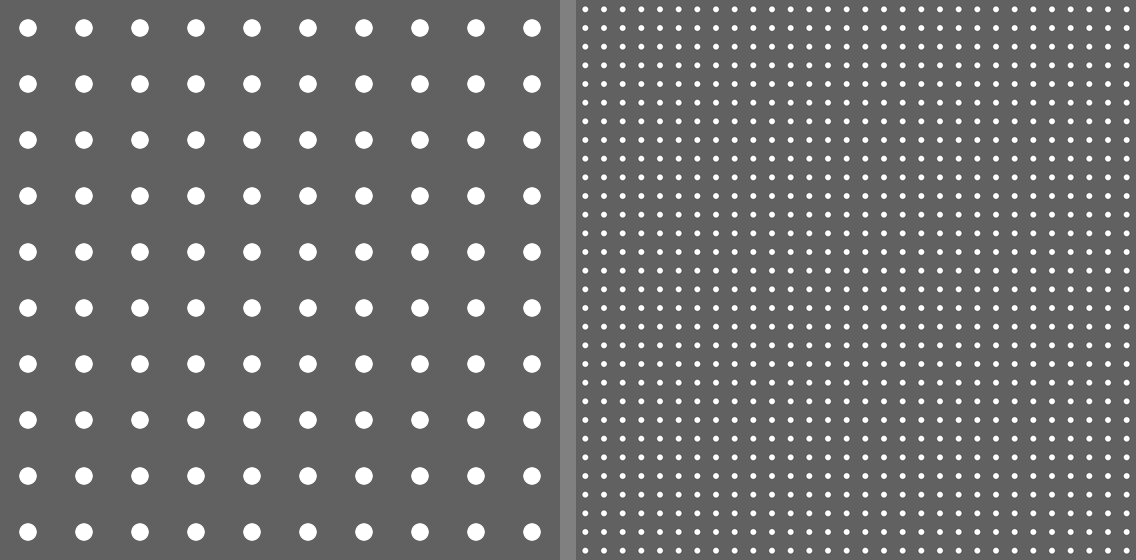
Left: one tile. Right: repeated 3 by 3.
Write a WebGL 1 fragment shader that draws this pattern.

```glsl
precision highp float;
// Square grid of small white dots on a flat mid-grey ground.

uniform vec2 u_resolution;

#define REPEATS 10.0            // dots across and down
#define DOT_RADIUS 0.156        // in cells
#define EDGE_PIXELS 1.0         // width of the smoothed rim
#define GROUND_COLOR vec3(0.38)
#define DOT_COLOR vec3(1.0)

// Signed distance to a disc centred on the origin.
float discDistance(vec2 p, float radius) {
    return length(p) - radius;
}

void main() {
    vec2 uv = gl_FragCoord.xy / u_resolution;

    // Cell coordinates with the origin at each cell centre.
    vec2 cell = fract(uv * REPEATS) - 0.5;

    // Antialiased dot coverage.
    float pixel = REPEATS / min(u_resolution.x, u_resolution.y);
    float halfEdge = 0.5 * EDGE_PIXELS * pixel;
    float dist = discDistance(cell, DOT_RADIUS);
    float coverage = 1.0 - smoothstep(-halfEdge, halfEdge, dist);

    gl_FragColor = vec4(mix(GROUND_COLOR, DOT_COLOR, coverage), 1.0);
}
```
